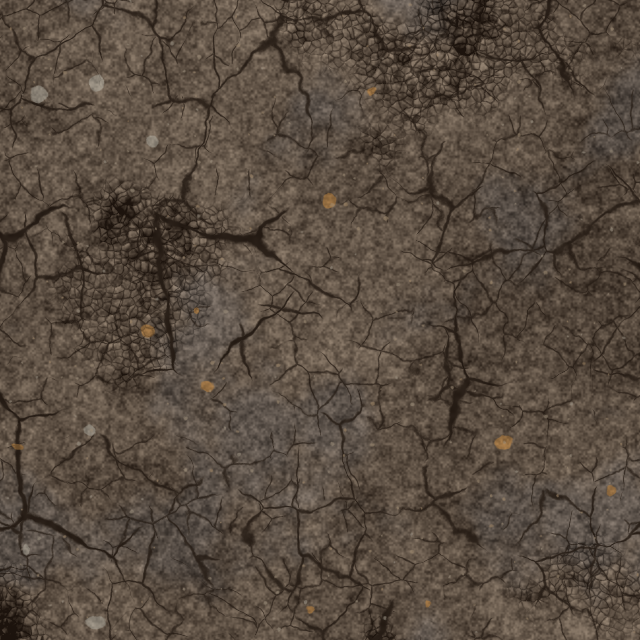
A WebGL 2 fragment shader for this texture:

```glsl
#version 300 es
precision highp float;

#define SOIL_DARK vec3(0.11, 0.075, 0.05)
#define SOIL_LIGHT vec3(0.48, 0.42, 0.36)
#define CLAY_GREY vec3(0.37, 0.345, 0.33)
#define OCHRE vec3(0.66, 0.48, 0.27)
#define PALE_STONE vec3(0.60, 0.57, 0.52)
#define BASE_TONE 0.76
#define GRAIN 0.34
#define RELIEF 1.0
#define CRACK_SCALE 4.3
#define CRACK_WIDTH 0.0062
#define CRUMB_SCALE 84.0

uniform vec2 u_resolution;
out vec4 fragColor;

vec2 hash2(vec2 p) {
    vec3 q = fract(p.xyx * vec3(0.1031, 0.1030, 0.0973));
    q += dot(q, q.yzx + 33.33);
    return fract((q.xx + q.yz) * q.zy);
}

float noise(vec2 p) {
    vec2 i = floor(p), f = fract(p);
    f = f * f * (3.0 - 2.0 * f);
    float low = mix(hash2(i).x, hash2(i + vec2(1, 0)).x, f.x);
    float high = mix(hash2(i + vec2(0, 1)).x, hash2(i + vec2(1, 1)).x, f.x);
    return mix(low, high, f.y);
}

float fbm(vec2 p) {
    float sum = 0.0, amp = 0.5;
    for (int i = 0; i < 5; i++) {
        sum += amp * noise(p);
        p = mat2(1.6, 1.2, -1.2, 1.6) * p + 7.3;
        amp *= 0.5;
    }
    return sum / 0.97;
}

vec2 warp(vec2 p) {
    return vec2(fbm(p), fbm(p + 17.7)) - 0.5;
}

// Voronoi: xy = offset to the cell point, z = distance to the border, w = cell id
vec4 voronoi(vec2 p) {
    vec2 cell = floor(p), nearest = vec2(0.0), nearCell = cell;
    float best = 9.0, border = 9.0;
    for (int k = 0; k < 9; k++) {
        vec2 c = cell + vec2(k % 3 - 1, k / 3 - 1);
        vec2 r = c + hash2(c) - p;
        if (dot(r, r) < best) {
            best = dot(r, r);
            nearest = r;
            nearCell = c;
        }
    }
    for (int k = 0; k < 25; k++) {
        vec2 c = nearCell + vec2(k % 5 - 2, k / 5 - 2);
        vec2 r = c + hash2(c) - p;
        vec2 gap = r - nearest;
        if (dot(gap, gap) > 1e-5)
            border = min(border, dot(0.5 * (r + nearest), normalize(gap)));
    }
    return vec4(nearest, border, hash2(nearCell + 51.0).y);
}

// One scattered stone per chosen grid cell: x = coverage, y = random kind
vec2 stones(vec2 p, float scale, float chance, float px) {
    vec2 cell = floor(p * scale);
    vec2 pick = hash2(cell + 91.0), place = hash2(cell + 133.0);
    vec2 d = fract(p * scale) - mix(vec2(0.3), vec2(0.7), place);
    d += 0.12 * warp(p * scale * 5.0);
    d.x *= mix(0.75, 1.3, place.y);
    float radius = mix(0.06, 0.15, place.x * place.x);
    float edge = px * scale;
    float shape = 1.0 - smoothstep(radius - edge, radius + edge, length(d));
    return vec2(shape * step(pick.x, chance), pick.y);
}

void main() {
    float px = 1.0 / min(u_resolution.x, u_resolution.y);
    vec2 p = gl_FragCoord.xy * px;

    // Broad stains, lit relief and fine grain
    float tone = BASE_TONE + 0.6 * (fbm(p * 4.0 + 3.0) - 0.5);
    tone += RELIEF * (fbm(p * 24.0) - fbm(p * 24.0 + vec2(-0.04, 0.11)));
    float grain = noise(p * 95.0) + noise(p * 180.0 + 5.0) + noise(p * 310.0 + 9.0) - 1.5;
    tone += GRAIN * grain;

    // Cracks: ragged cell borders that swell, thin out and vanish
    vec2 ragged = p + 0.12 * warp(p * 5.0) + 0.014 * warp(p * 38.0);
    float loose = smoothstep(0.49, 0.70, fbm(p * 3.2 + 21.0));
    float crack = 0.0, shadow = 0.0;
    float scale = CRACK_SCALE, width = CRACK_WIDTH;
    for (int i = 0; i < 3; i++) {
        float shift = float(i) * 13.7;
        float d = voronoi(ragged * scale + shift).z / scale;
        float open = smoothstep(0.40, 0.72, noise(p * scale * 1.3 + shift + 4.0));
        float w = width * open * (0.35 + 1.1 * noise(p * 45.0 + shift));
        float line = 1.0 - smoothstep(w * 0.45 - px * 0.5, w + px, d);
        crack = max(crack, line * smoothstep(0.05, 0.4, open) * (1.0 - 0.16 * float(i)));
        shadow = max(shadow, open * exp(-d / (width * 2.2)));
        scale *= 2.1;
        width *= 0.48;
    }

    // Loose crumbs: small ones widely, coarse ones in the core of each patch
    vec2 lumpy = p + 0.012 * warp(p * 42.0);
    for (int i = 0; i < 2; i++) {
        float coarse = float(i);
        vec4 crumb = voronoi(lumpy * CRUMB_SCALE * (1.0 - 0.48 * coarse) + coarse * 31.0);
        float lump = tone - 0.05 + 0.34 * (crumb.w - 0.5) - 0.35 * crumb.y + 0.12 * crumb.x;
        lump *= mix(0.42, 1.0, smoothstep(0.0, 0.20, crumb.z));
        float amount = smoothstep(0.1 + 0.35 * coarse, 0.6 + 0.4 * coarse, loose + 0.3 * shadow);
        tone = mix(tone, lump, amount * 0.85);
    }
    float hollow = smoothstep(0.57, 0.74, fbm(p * 11.0 + 40.0)) * (0.25 + 0.75 * loose);
    tone -= 0.38 * hollow + 0.12 * shadow;
    tone = mix(tone, 0.06 + 0.1 * noise(p * 120.0), crack);

    // Soil colour with greyish clay faces
    vec3 color = mix(SOIL_DARK, SOIL_LIGHT, clamp(tone, 0.0, 1.25));
    float clay = smoothstep(0.52, 0.72, fbm(p * 6.0 + 63.0)) * (1.0 - crack);
    color = mix(color, CLAY_GREY * (0.35 + 0.85 * tone), 0.55 * clay);

    // Pebbles and pale flecks
    vec2 pebble = stones(p, 11.0, 0.10, px);
    vec3 pebbleColor = mix(PALE_STONE, OCHRE, step(0.45, pebble.y));
    color = mix(color, pebbleColor * (0.65 + 0.4 * tone), pebble.x * 0.85);
    vec2 fleck = stones(p + 0.37, 48.0, 0.12, px);
    color = mix(color, mix(PALE_STONE, OCHRE, 0.5 * fleck.y), fleck.x * 0.6);

    fragColor = vec4(color, 1.0);
}
```
